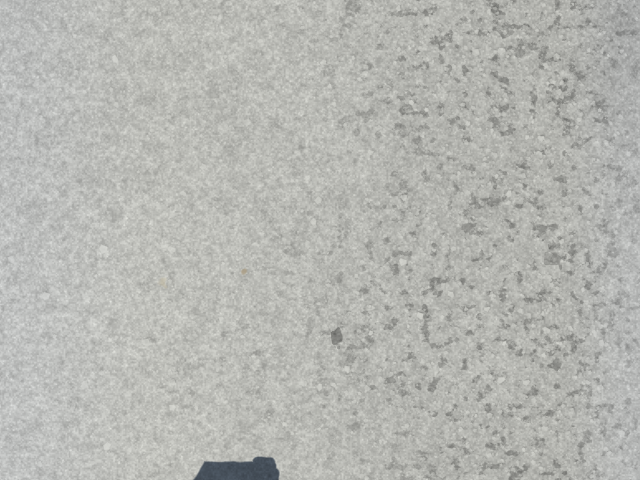
Give the GLSL for this texture, as a WebGL 2 fragment shader.

```glsl
#version 300 es
precision highp float;
// Sunlit worn asphalt: fine grey grit, pale chipped stones, dark gaps and a cast shadow.
uniform vec2 u_resolution;
out vec4 fragColor;

float hash1(vec2 p) {
  vec3 q = fract(p.xyx * 0.1031);
  q += dot(q, q.yzx + 33.33);
  return fract((q.x + q.y) * q.z);
}

vec2 hash2(vec2 p) {
  vec3 q = fract(p.xyx * vec3(0.1031, 0.103, 0.0973));
  q += dot(q, q.yzx + 33.33);
  return fract((q.xx + q.yz) * q.zy);
}

float noise(vec2 p) {
  vec2 i = floor(p), f = fract(p);
  f = f * f * (3.0 - 2.0 * f);
  return mix(mix(hash1(i), hash1(i + vec2(1, 0)), f.x),
             mix(hash1(i + vec2(0, 1)), hash1(i + vec2(1, 1)), f.x), f.y);
}

float fbm(vec2 p) {
  float sum = 0.0, gain = 0.5;
  for (int i = 0; i < 4; i++) {
    sum += gain * noise(p);
    p = mat2(1.6, 1.2, -1.2, 1.6) * p + 7.3;
    gain *= 0.5;
  }
  return sum / 0.9375;
}

// Signed distance to an irregular five-sided chip of the given radius.
float chipDistance(vec2 q, float radius, vec2 id) {
  float turn = 6.2832 * hash1(id + 3.7), d = -radius;
  for (int i = 0; i < 5; i++) {
    float k = float(i);
    float a = turn + 1.2566 * k + 0.5 * hash1(id + k * 5.1);
    float side = radius * (0.5 + 0.6 * hash1(id + k * 9.7 + 1.3));
    d = max(d, dot(q, vec2(cos(a), sin(a))) - side);
  }
  return d;
}

// Scattered chips: x = brightness, y = shade on the side away from the sun.
vec2 chips(vec2 p, float cells, float density, vec2 radii, float seed, float blur) {
  vec2 g = p * cells, home = floor(g), result = vec2(0.0);
  for (int y = -1; y <= 1; y++)
    for (int x = -1; x <= 1; x++) {
      vec2 cell = home + vec2(x, y), id = cell + seed;
      if (hash1(id + 21.4) > density) continue;
      vec2 q = g - cell - hash2(id);
      vec2 pick = hash2(id + 47.9);
      float radius = mix(radii.x, radii.y, pick.x * pick.x);
      float d = chipDistance(q, radius, id);
      float cover = 1.0 - smoothstep(-blur * cells, blur * cells, d);
      float away = max(0.0, dot(normalize(q + 0.0001), vec2(0.5, 0.87)));
      float rim = (1.0 - cover) * away * exp(-max(d, 0.0) / (0.4 * radius));
      result = max(result, vec2(cover * mix(0.3, 1.0, pick.y), rim));
    }
  return result;
}

float roundBox(vec2 p, vec2 centre, vec2 halfSize, float r) {
  vec2 q = abs(p - centre) - halfSize + r;
  return length(max(q, 0.0)) + min(max(q.x, q.y), 0.0) - r;
}

// Soft ragged blot, 1 inside and 0 outside.
float blot(vec2 p, vec2 centre, float radius, float ragged) {
  float d = length(p - centre) - radius + ragged * (noise(p * 95.0) - 0.5);
  return 1.0 - smoothstep(-0.003, 0.003, d);
}

// Outline of the cast shadow at the lower edge.
float castShadow(vec2 p) {
  float body = roundBox(p, vec2(0.485, -0.02), vec2(0.09, 0.058), 0.008);
  body = max(body, dot(p - vec2(0.403, 0.0), vec2(-0.85, 0.52)));
  float bump = roundBox(p, vec2(0.55, -0.01), vec2(0.023, 0.058), 0.01);
  float foot = roundBox(p, vec2(0.555, -0.02), vec2(0.026, 0.045), 0.01);
  float d = min(body, min(bump, foot)) + 0.003 * (noise(p * 70.0) - 0.5);
  return 1.0 - smoothstep(-0.0025, 0.0025, d);
}

void main() {
  vec2 p = gl_FragCoord.xy / u_resolution.y;
  float blur = 0.75 / u_resolution.y;

  // Wear: smooth on the left, coarse towards the right.
  float broad = fbm(p * 3.2 + 11.0);
  float rough = smoothstep(0.4, 1.0, p.x + 0.7 * (broad - 0.5));
  rough *= 1.0 - 0.6 * smoothstep(1.18, 1.33, p.x);

  // Ground tone and grit.
  float tone = mix(0.738, 0.7, rough) + 0.05 * (broad - 0.5);
  tone -= 0.05 * smoothstep(1.18, 1.3, p.x) * smoothstep(0.3, 1.0, p.y);
  tone += 0.07 * (fbm(p * 45.0) - 0.5);
  tone += 0.08 * (noise(p * 130.0 + 5.0) - 0.5) + 0.1 * (noise(p * 290.0) - 0.5);

  // Dark gaps between exposed stones.
  float gaps = smoothstep(0.56, 0.74, fbm(p * vec2(62.0, 72.0) + 31.0));
  tone -= gaps * mix(0.035, 0.15, rough);

  // Chips in three sizes.
  vec2 large = chips(p, 30.0, mix(0.12, 0.42, rough), vec2(0.09, 0.25), 13.0, blur);
  vec2 medium = chips(p, 66.0, mix(0.3, 0.6, rough), vec2(0.12, 0.36), 131.0, blur);
  vec2 small = chips(p, 135.0, 0.42, vec2(0.18, 0.4), 277.0, blur);
  float shade = max(large.y, 0.7 * medium.y);
  tone -= shade * mix(0.05, 0.14, rough);
  tone += 0.07 * small.x;
  tone = mix(tone, 0.83, 0.65 * medium.x);
  tone = mix(tone, 0.845, 0.75 * large.x);

  // Neutral grey, cooler near the sides.
  float cool = smoothstep(0.35, 0.0, p.x) + smoothstep(1.15, 1.33, p.x);
  vec3 colour = tone * mix(vec3(1.0, 1.004, 0.975), vec3(0.995, 1.004, 0.998), cool);

  // Damp stain, small earthy pits and the shadow.
  colour *= 1.0 - 0.28 * blot(p, vec2(0.702, 0.295), 0.014, 0.03);
  colour *= 1.0 - 0.16 * blot(p, vec2(1.15, 0.46), 0.015, 0.04);
  colour = mix(colour, vec3(0.66, 0.6, 0.49), 0.7 * blot(p, vec2(0.509, 0.436), 0.007, 0.009));
  colour = mix(colour, vec3(0.76, 0.73, 0.64), 0.6 * blot(p, vec2(0.34, 0.41), 0.008, 0.01));
  colour = mix(colour, colour * vec3(0.38, 0.43, 0.5), castShadow(p));
  fragColor = vec4(clamp(colour, 0.0, 1.0), 1.0);
}
```
